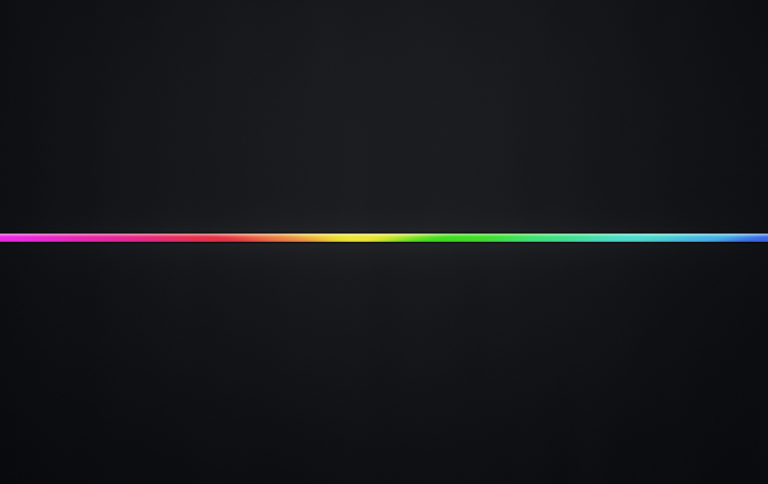
Write a WebGL 1 fragment shader that draws this background.

```glsl
precision highp float;
uniform vec2 u_resolution;

float hash(vec2 p) {
  return fract(sin(dot(p, vec2(127.1, 311.7))) * 43758.5453);
}

float noise(vec2 p) {
  vec2 i = floor(p), f = fract(p);
  f = f * f * (3.0 - 2.0 * f);
  return mix(mix(hash(i), hash(i + vec2(1.0, 0.0)), f.x),
             mix(hash(i + vec2(0.0, 1.0)), hash(i + 1.0), f.x), f.y);
}

// Colour along the bar, from magenta at the left to blue at the right
vec3 spectrum(float x) {
  vec3 c = mix(vec3(0.93, 0.16, 0.90), vec3(0.91, 0.15, 0.60), smoothstep(0.0, 0.17, x));
  c = mix(c, vec3(0.90, 0.20, 0.28), smoothstep(0.14, 0.29, x));
  c = mix(c, vec3(0.92, 0.52, 0.28), smoothstep(0.28, 0.38, x));
  c = mix(c, vec3(0.93, 0.90, 0.20), smoothstep(0.36, 0.46, x));
  c = mix(c, vec3(0.25, 0.87, 0.13), smoothstep(0.47, 0.58, x));
  c = mix(c, vec3(0.25, 0.88, 0.50), smoothstep(0.60, 0.72, x));
  c = mix(c, vec3(0.30, 0.86, 0.80), smoothstep(0.70, 0.82, x));
  c = mix(c, vec3(0.28, 0.70, 0.90), smoothstep(0.82, 0.93, x));
  return mix(c, vec3(0.24, 0.40, 0.90), smoothstep(0.92, 1.0, x));
}

void main() {
  vec2 uv = gl_FragCoord.xy / u_resolution;
  float pixel = 1.0 / u_resolution.y;

  // Dark backdrop, lighter at the upper centre, with faint vertical streaks
  vec2 fromCentre = (uv - vec2(0.5, 0.72)) * vec2(1.25, 0.9);
  float light = exp(-2.6 * dot(fromCentre, fromCentre));
  vec3 color = mix(vec3(0.030, 0.032, 0.042), vec3(0.106, 0.112, 0.128), light);
  color += 0.006 * (noise(uv * vec2(26.0, 3.0)) - 0.5);
  color += 0.004 * (hash(floor(uv * vec2(512.0, 322.0))) - 0.5);

  // Soft grey glow on both sides of the bar
  float away = abs(uv.y - 0.509);
  float across = 1.0 - 0.8 * pow(abs(2.0 * uv.x - 1.0), 2.0);
  color += vec3(0.050, 0.054, 0.054) * across * exp(-away / 0.028);

  // Thin shadow around the bar
  color *= 1.0 - 0.6 * smoothstep(0.014, 0.009, away);

  // Glossy bar, its colours slanted towards the middle
  float height = clamp((uv.y - 0.5) / 0.017, 0.0, 1.0);
  float slant = mix(0.05, -0.05, smoothstep(0.38, 0.54, uv.x));
  vec3 bar = spectrum(uv.x + slant * (height - 0.4));
  bar = mix(bar, vec3(1.0), 0.45 * smoothstep(0.55, 1.0, height));
  bar *= mix(0.85, 1.0, smoothstep(0.0, 0.25, height));
  float cover = 1.0 - smoothstep(-0.5 * pixel, 0.5 * pixel, away - 0.0085);
  gl_FragColor = vec4(mix(color, bar, cover), 1.0);
}
```
